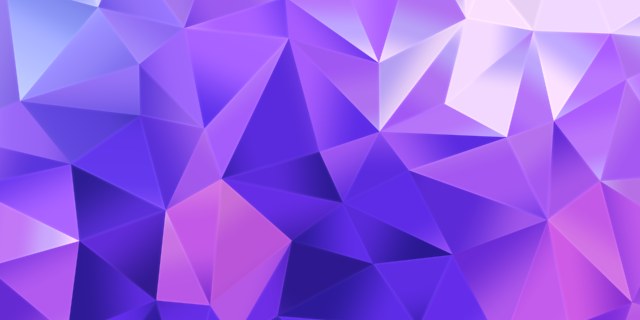
Reproduce this background procedurally as a WebGL 2 fragment shader.

```glsl
#version 300 es
precision highp float;

uniform vec2 u_resolution;
out vec4 fragColor;

const float CELL = 0.25;
const mat2 TURN = mat2(0.92, 0.39, -0.39, 0.92);

float hash(vec2 p) {
    return fract(sin(dot(p, vec2(127.1, 311.7))) * 43758.5453);
}

float cross2(vec2 a, vec2 b) {
    return a.x * b.y - a.y * b.x;
}

float blob(vec2 d, float radius) {
    return exp(-dot(d, d) / (radius * radius));
}

// Jittered corner of a turned grid
vec2 corner(vec2 cell) {
    vec2 jitter = vec2(hash(cell), hash(cell + 19.7)) - 0.5;
    return TURN * (cell + 0.5 + 0.8 * jitter) * CELL;
}

// Positive inside a counterclockwise edge
float edgeDistance(vec2 p, vec2 a, vec2 b) {
    return cross2(b - a, p - a) / length(b - a);
}

// Broad light and dark areas
float toneField(vec2 p) {
    float tone = 0.31 + 0.34 * p.y;
    tone += 0.42 * blob(p - vec2(1.65, 0.9), 0.45);
    tone += 0.20 * blob(p - vec2(0.1, 0.9), 0.3);
    tone -= 0.42 * blob((p - vec2(0.3, 0.3)) * vec2(1.6, 0.8), 0.26);
    tone -= 0.34 * blob(p - vec2(1.08, 0.25), 0.28);
    tone += 0.36 * blob(p - vec2(0.66, 0.2), 0.18);
    tone += 0.34 * blob(p - vec2(1.88, 0.15), 0.25);
    tone += 0.36 * blob(p - vec2(0.0, 0.2), 0.2);
    return tone;
}

vec3 ramp(float t) {
    vec3 navy = vec3(0.17, 0.10, 0.60);
    vec3 violet = vec3(0.36, 0.17, 0.89);
    vec3 purple = vec3(0.64, 0.35, 0.97);
    vec3 orchid = vec3(0.70, 0.45, 0.96);
    vec3 lilac = vec3(0.73, 0.64, 0.98);
    vec3 pale = vec3(0.95, 0.85, 1.0);
    vec3 color = mix(navy, violet, smoothstep(0.08, 0.27, t));
    color = mix(color, purple, smoothstep(0.38, 0.57, t));
    color = mix(color, orchid, smoothstep(0.64, 0.74, t));
    color = mix(color, lilac, smoothstep(0.77, 0.86, t));
    return mix(color, pale, smoothstep(0.86, 0.96, t));
}

// Facet color with its own slope of light
vec3 facetColor(vec2 p, vec2 center, vec2 seed) {
    float angle = 6.2832 * hash(seed + 3.1);
    float slope = dot(p - center, vec2(cos(angle), sin(angle)));
    float tone = toneField(center) + 0.32 * (hash(seed + 7.3) - 0.5) + 0.9 * slope;
    vec3 color = ramp(tone);

    // Sky blue at upper left, magenta near the lower corners
    float blue = blob(center - vec2(0.15, 0.95), 0.38);
    float pink = blob(center - vec2(0.68, 0.2), 0.2)
               + blob(center - vec2(1.85, 0.12), 0.3)
               + 0.6 * blob(center - vec2(0.0, 0.1), 0.2);
    color = mix(color, vec3(0.46, 0.56, 0.94) + 0.8 * slope, 0.7 * blue);
    color += pink * vec3(0.15, 0.0, -0.09);
    return color * (0.95 + 0.1 * hash(seed + 11.9));
}

// Adds one smooth-edged triangle; alpha holds its coverage
vec4 facet(vec2 p, vec2 a, vec2 b, vec2 c, vec2 seed) {
    float inside = min(edgeDistance(p, a, b),
                       min(edgeDistance(p, b, c), edgeDistance(p, c, a)));
    float coverage = clamp(inside * u_resolution.y / 1.3 + 0.5, 0.0, 1.0);
    vec3 color = facetColor(p, (a + b + c) / 3.0, seed);
    color += 0.045 * hash(seed + 5.7) * (1.0 - smoothstep(0.0, 0.009, inside));
    return vec4(color, 1.0) * coverage;
}

void main() {
    vec2 p = gl_FragCoord.xy / u_resolution.y;
    vec2 home = floor(inverse(TURN) * p / CELL);
    vec4 sum = vec4(0.0);

    for (int y = -1; y <= 0; y++) {
        for (int x = -1; x <= 0; x++) {
            vec2 cell = home + vec2(x, y);
            vec2 a = corner(cell);
            vec2 b = corner(cell + vec2(1, 0));
            vec2 c = corner(cell + vec2(1, 1));
            vec2 d = corner(cell + vec2(0, 1));

            // Split along the diagonal with the better balanced halves
            float splitAC = min(cross2(b - a, c - a), cross2(c - a, d - a));
            float splitBD = min(cross2(b - a, d - a), cross2(c - b, d - b));
            bool useAC = splitAC > splitBD;
            sum += facet(p, a, b, useAC ? c : d, cell);
            sum += facet(p, useAC ? a : b, c, d, cell + 0.37);
        }
    }
    fragColor = vec4(clamp(sum.rgb / max(sum.a, 0.001), 0.0, 1.0), 1.0);
}
```
